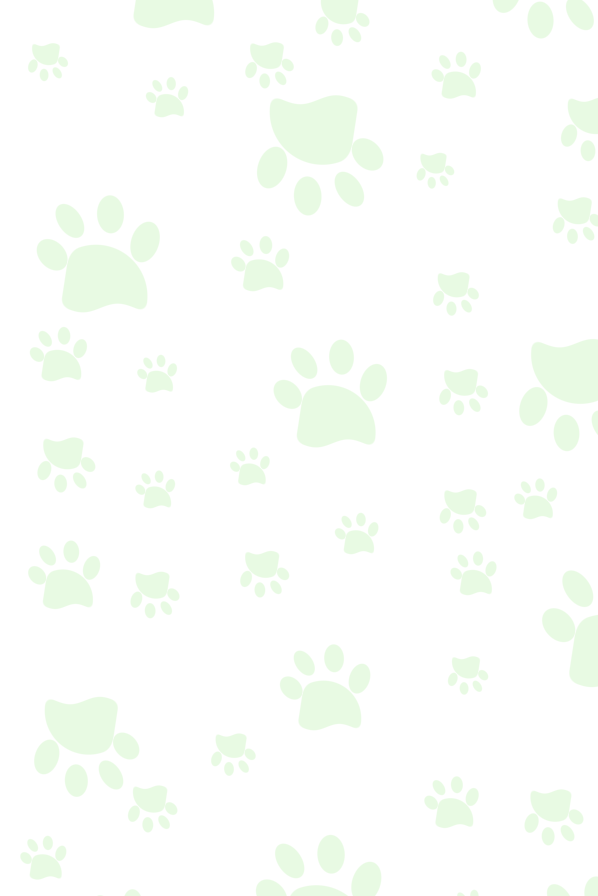
Give the GLSL for this pattern, as a WebGL 1 fragment shader.

```glsl
precision highp float;
// Pale green paw prints scattered over white, half of them turned upside down.
// Large paws sit in a coarse staggered grid, small ones in a fine grid, where
// they are dropped if too near a large paw. Lengths are in canvas widths.

uniform vec2 u_resolution;

const vec3 BACKGROUND = vec3(1.0);
const vec3 PAW_COLOUR = vec3(0.91, 0.98, 0.89);
const float LARGE_CELL = 0.40;
const float SMALL_CELL = 0.17;
const vec2 LARGE_WIDTHS = vec2(0.11, 0.225);
const vec2 SMALL_WIDTHS = vec2(0.058, 0.10);
const float LARGE_SEED = 3.0;
const float SMALL_SEED = 11.0;
const float GAP = 0.02;          // least space between paws
const float PAD_ROUNDING = 0.08; // corner blend, in paw widths
const float EDGE_PIXELS = 0.8;   // half width of the soft edge

vec3 hash3(vec3 p) {
  p = fract((p + 17.0) * vec3(0.1031, 0.1030, 0.0973));
  p += dot(p, p.yxz + 33.33);
  return fract((p.xxy + p.yxx) * p.zyx);
}

float smoothMax(float a, float b, float k) {
  float h = max(k - abs(a - b), 0.0) / k;
  return max(a, b) + 0.25 * h * h * k;
}

// Approximate distance to an ellipse tilted by an angle (counterclockwise)
float toe(vec2 p, vec2 centre, vec2 radii, float angle) {
  float c = cos(angle), s = sin(angle);
  p -= centre;
  p = vec2(c * p.x + s * p.y, c * p.y - s * p.x);
  float k = length(p / radii);
  return k * (k - 1.0) / max(length(p / (radii * radii)), 0.001);
}

// Dome cut by a leaning left side and a wavy heel
float pad(vec2 p) {
  float dome = length(p - vec2(-0.075, -0.13)) - 0.415;
  float side = dot(p, vec2(-0.98, 0.15)) - 0.32;
  float heel = -0.225 + 0.035 * sin(11.2 * (p.x + 0.04)) - p.y;
  return smoothMax(smoothMax(dome, side, PAD_ROUNDING), heel, PAD_ROUNDING);
}

// Upright paw of width one, centred on the origin
float paw(vec2 p) {
  float d = pad(p - vec2(0.05, -0.207));
  d = min(d, toe(p, vec2(-0.378, -0.003), vec2(0.105, 0.143), 0.75));
  d = min(d, toe(p, vec2(-0.235, 0.270), vec2(0.093, 0.153), 0.60));
  d = min(d, toe(p, vec2(0.092, 0.323), vec2(0.108, 0.153), 0.05));
  return min(d, toe(p, vec2(0.371, 0.100), vec2(0.112, 0.168), -0.32));
}

// Each column of cells is shifted upwards by its own amount
float columnShift(float column, float seed) {
  return hash3(vec3(column, 5.0, seed)).x;
}

vec2 cellAt(vec2 p, float side, float seed) {
  float column = floor(p.x / side);
  return vec2(column, floor(p.y / side - columnShift(column, seed)));
}

// Centre (xy), width (z) and direction (w) of the paw kept inside a cell
vec4 pawInCell(vec2 cell, float side, vec2 widths, float seed) {
  vec3 h = hash3(vec3(cell, seed));
  float width = mix(widths.x, widths.y, h.z);
  vec2 middle = cell + 0.5 + vec2(0.0, columnShift(cell.x, seed));
  vec2 centre = side * middle + (h.xy - 0.5) * (side - width - GAP);
  float turned = hash3(vec3(cell, seed + 7.0)).x;
  return vec4(centre, width, turned < 0.5 ? -1.0 : 1.0);
}

vec4 largePawAt(vec2 p) {
  vec2 cell = cellAt(p, LARGE_CELL, LARGE_SEED);
  return pawInCell(cell, LARGE_CELL, LARGE_WIDTHS, LARGE_SEED);
}

bool hasRoom(vec4 small) {
  bool room = true;
  for (int i = -1; i <= 1; i++) {
    for (int j = -1; j <= 1; j++) {
      vec4 large = largePawAt(small.xy + LARGE_CELL * vec2(float(i), float(j)));
      float reach = 0.5 * (small.z + large.z) + GAP;
      if (distance(small.xy, large.xy) < reach) room = false;
    }
  }
  return room;
}

float placedPaw(vec2 p, vec4 place) {
  return place.z * paw((p - place.xy) * place.w / place.z);
}

void main() {
  vec2 p = gl_FragCoord.xy / u_resolution.x;
  float d = placedPaw(p, largePawAt(p));

  vec2 cell = cellAt(p, SMALL_CELL, SMALL_SEED);
  vec4 small = pawInCell(cell, SMALL_CELL, SMALL_WIDTHS, SMALL_SEED);
  if (hasRoom(small)) d = min(d, placedPaw(p, small));

  float edge = EDGE_PIXELS / u_resolution.x;
  float cover = 1.0 - smoothstep(-edge, edge, d);
  gl_FragColor = vec4(mix(BACKGROUND, PAW_COLOUR, cover), 1.0);
}
```
